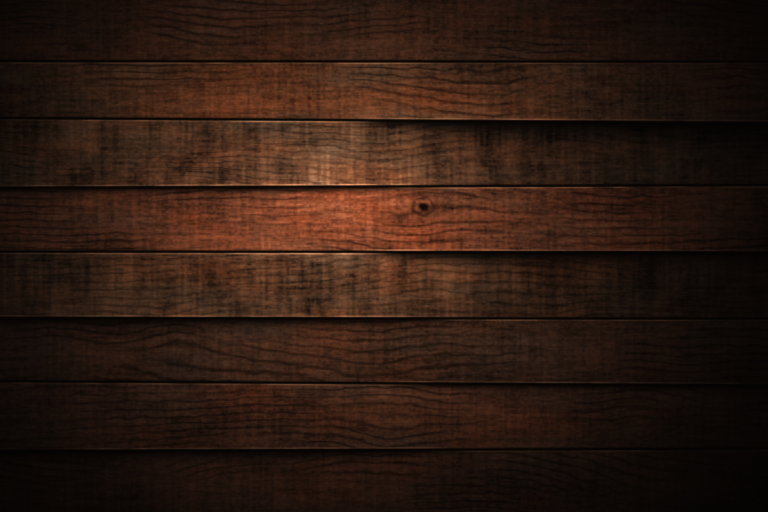
A Shadertoy shader for this texture:

```glsl
const vec2 LIGHT_CENTER = vec2(0.68, 0.41);
const vec2 BROAD_SPREAD = vec2(0.52, 0.44);
const vec2 CORE_SPREAD = vec2(0.28, 0.16);
const float BROAD_LIGHT = 0.37;
const float CORE_LIGHT = 0.23;
const float AMBIENT = 0.035;
const float HIGHLIGHT_LIMIT = 0.95;
const vec2 KNOT = vec2(0.828, 0.404);
const int KNOT_PLANK = 3;
const float RING_DENSITY = 62.0;
const float GRAIN_CONTRAST = 1.0;
const vec3 LIP_COLOR = vec3(0.95, 0.64, 0.44);

// Seams: height at left, height at right, shadow depth at left, at right
const vec4 SEAMS[7] = vec4[7](
    vec4(0.119, 0.120, 0.004, 0.005),
    vec4(0.230, 0.239, 0.003, 0.030),
    vec4(0.366, 0.361, 0.011, 0.003),
    vec4(0.491, 0.492, 0.003, 0.022),
    vec4(0.620, 0.622, 0.016, 0.004),
    vec4(0.744, 0.752, 0.004, 0.012),
    vec4(0.880, 0.876, 0.016, 0.004));

// Wood tint and brightness of each plank
const vec3 TINTS[8] = vec3[8](
    vec3(0.86, 0.51, 0.34), vec3(1.12, 0.65, 0.40),
    vec3(0.98, 0.63, 0.42), vec3(1.13, 0.61, 0.39),
    vec3(1.00, 0.62, 0.40), vec3(0.86, 0.52, 0.35),
    vec3(1.12, 0.63, 0.41), vec3(0.95, 0.56, 0.38));

float hash(vec2 p) {
    vec3 q = fract(vec3(p.xyx) * 0.1031);
    q += dot(q, q.yzx + 33.33);
    return fract((q.x + q.y) * q.z);
}

float noise(vec2 p) {
    vec2 cell = floor(p), f = fract(p);
    f = f * f * (3.0 - 2.0 * f);
    float low = mix(hash(cell), hash(cell + vec2(1, 0)), f.x);
    float high = mix(hash(cell + vec2(0, 1)), hash(cell + vec2(1, 1)), f.x);
    return mix(low, high, f.y);
}

float fbm(vec2 p) {
    float sum = 0.0, weight = 0.5;
    for (int i = 0; i < 4; i++) {
        sum += weight * noise(p);
        p = p * 2.03 + 17.3;
        weight *= 0.5;
    }
    return sum;
}

float gaussian(vec2 d) { return exp(-dot(d, d)); }
float bell(float d) { return exp(-d * d); }

// Relative brightness of the wood surface
float woodGrain(vec2 p, int plank, bool rough) {
    vec2 seed = vec2(13.7, 29.3) * float(plank + 1);
    vec2 q = p;
    if (plank == KNOT_PLANK) {
        vec2 d = p - KNOT;
        q.y -= 0.65 * d.y * gaussian(d / vec2(0.12, 0.045));
    }
    float warp = noise(q * vec2(2.6, 5.0) + seed);
    warp += 0.25 * noise(q * vec2(8.0, 14.0) + seed);
    float bend = plank == KNOT_PLANK ? 3.0 : 5.5;
    float phase = RING_DENSITY * q.y + bend * warp;
    phase += 0.35 * noise(q * vec2(40.0, 70.0) + seed);
    float rings = pow(0.5 + 0.5 * cos(6.2832 * phase), 4.0);
    float ringFade = smoothstep(0.3, 0.7, noise(q * vec2(6.0, 16.0) + seed));
    float fibers = fbm(q * vec2(20.0, 170.0) + seed);
    float pores = noise(p * vec2(120.0, 260.0) + seed);
    float flecks = noise(p * vec2(230.0, 210.0) + seed);
    float blotches = fbm(p * vec2(6.0, 12.0) + seed);
    float sawMarks = noise(p * vec2(170.0, 12.0) + seed);
    float figure = fbm(p * vec2(24.0, 13.0) + 2.0 * warp + seed);

    float detail = 0.75 * (blotches - 0.47) + 0.65 * (fibers - 0.47);
    detail += 0.28 * (pores - 0.5) + 0.26 * (flecks - 0.5);
    detail += (rough ? 0.36 : 0.24) * (sawMarks - 0.5);
    detail += rough ? 0.95 * (figure - 0.47) : 0.0;
    float grain = 0.90 + GRAIN_CONTRAST * detail;
    grain *= 1.08 - (rough ? 0.32 : 0.48) * rings * ringFade;
    return max(grain, 0.10);
}

void mainImage(out vec4 fragColor, in vec2 fragCoord) {
    float pixel = 1.0 / iResolution.y;
    vec2 p = fragCoord * pixel;
    p.y = 1.0 - p.y;
    float across = p.x * iResolution.y / iResolution.x;
    float side = smoothstep(0.42, 0.66, across);

    // Plank index, seam shadows and bright lips
    int plank = 0;
    float shade = 1.0, lip = 0.0;
    for (int i = 0; i < 7; i++) {
        vec4 seam = SEAMS[i];
        float d = p.y - mix(seam.x, seam.y, across);
        float depth = mix(seam.z, seam.w, side);
        if (d > 0.0) plank = i + 1;
        float below = smoothstep(-pixel, pixel, d);
        shade *= 1.0 - 0.95 * below * exp(-pow(max(d, 0.0) / depth, 1.5));
        shade *= 1.0 - 0.85 * bell(d / 0.0028);
        float raised = smoothstep(0.004, 0.010, depth);
        float width = max(0.0019, 0.7 * pixel);
        float edge = mix(bell((d - 0.004) / width), bell((d + 0.003) / width), raised);
        lip += edge * (0.35 + 0.85 * noise(vec2(p.x * 28.0, float(i) * 5.0)));
    }

    // Warm pool of light fading to dark borders
    vec2 toLight = p - LIGHT_CENTER;
    float light = AMBIENT * smoothstep(1.05, 0.3, length(toLight));
    light += BROAD_LIGHT * gaussian(toLight / BROAD_SPREAD);
    light += CORE_LIGHT * gaussian(toLight / CORE_SPREAD);
    bool recessed = plank == 2 || plank == 4;
    light *= recessed ? mix(1.0, 0.72, side) : 1.0;

    // Reddish and tawny patches under a soft highlight limit
    float value = light * woodGrain(p, plank, recessed);
    value = HIGHLIGHT_LIMIT * (1.0 - exp(-1.12 * value / HIGHLIGHT_LIMIT));
    float hue = fbm(p * vec2(7.0, 20.0) + float(plank) * 8.1) - 0.47;
    vec3 color = value * TINTS[plank] * (1.0 + hue * vec3(0.35, -0.05, -0.35));
    color += vec3(0.20, 0.21, 0.19) * smoothstep(0.46, 0.90, value);

    // Knot with a dark core and a faint ring
    float knotRadius = length((p - KNOT) * vec2(0.8, 1.0));
    knotRadius += 0.006 * (noise(p * 110.0) - 0.5);
    color *= mix(0.15, 1.0, smoothstep(0.003, 0.011, knotRadius));
    color *= 1.0 - 0.3 * bell((knotRadius - 0.017) / 0.003);

    color = color * shade + LIP_COLOR * lip * (0.85 * light + 0.015);
    color += vec3(0.014, 0.009, 0.007);
    fragColor = vec4(clamp(color, 0.0, 1.0), 1.0);
}
```
